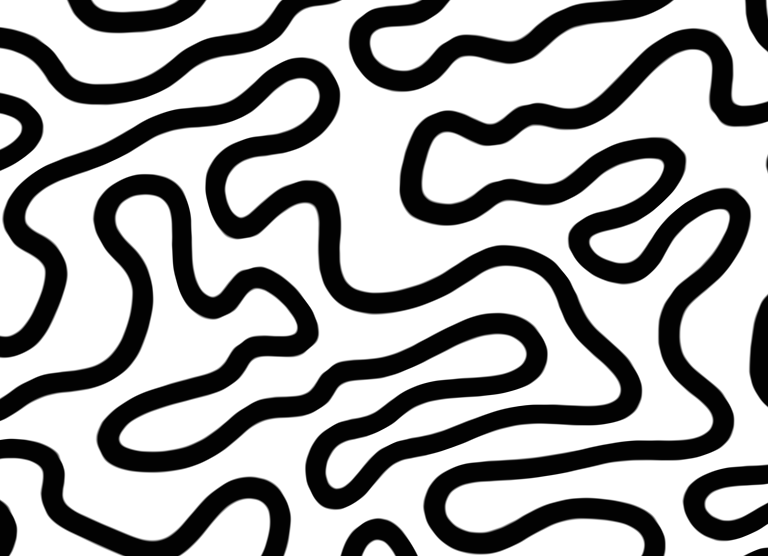
This pattern is drawn by a Shadertoy shader. Its source:

```glsl
const vec3 PAPER = vec3(1.0);
const vec3 INK = vec3(0.008);
const float LINE_WIDTH = 0.0358;    // lengths are fractions of the canvas height
const float EDGE_SOFTNESS = 0.0021;
const float CELL_SIZE = 0.155;      // sets the spacing of the lines
const float GRID_ANGLE = -0.32;
const vec2 GRID_SCALE = vec2(0.92, 1.08); // flattens the bends
const float RISING_SHARE = 0.56;    // share of cells whose lines rise to the right
const float WARP_AMOUNT = 0.52;     // in cells
const float WARP_FREQUENCY = 0.45;
const float BLUR_RADIUS = 0.55;     // in cells, rounds off the bends
const int BLUR_TAPS = 40;
const float RAMP = 0.2;             // reach of the unblurred field, in cells
const float MIN_SLOPE = 0.1;        // keeps line width bounded on flat spots
const float SAMPLE_STEP = 0.004;
const float WAVE_NUMBER = 4.443;    // of evenly spaced lines, per cell
const float GOLDEN_ANGLE = 2.39996;
const int SEED = 17;

float hash(ivec2 cell, int salt) {
    uint n = uint(cell.x) * 1597334677u ^ uint(cell.y) * 3812015801u ^ uint(salt) * 2654435769u;
    n = n * 747796405u + 2891336453u;
    n = ((n >> ((n >> 28u) + 4u)) ^ n) * 277803737u;
    n = (n >> 22u) ^ n;
    return float(n >> 8u) / 16777216.0;
}

// Smooth value noise from -1 to 1.
float noise(vec2 p, int salt) {
    ivec2 c = ivec2(floor(p));
    vec2 f = fract(p);
    f = f * f * f * (f * (f * 6.0 - 15.0) + 10.0);
    float low = mix(hash(c, salt), hash(c + ivec2(1, 0), salt), f.x);
    float high = mix(hash(c + ivec2(0, 1), salt), hash(c + ivec2(1, 1), salt), f.x);
    return 2.0 * mix(low, high, f.y) - 1.0;
}

bool randomRising(ivec2 cell) {
    return hash(cell, SEED) < RISING_SHARE;
}

// Random line direction of a cell; opens rings around its lower left corner.
bool isRising(ivec2 cell) {
    return randomRising(cell)
        || (randomRising(cell - ivec2(1, 0)) && randomRising(cell - ivec2(0, 1))
            && !randomRising(cell - ivec2(1, 1)));
}

// Smooth step from -1 to 1 across arcs that join the edge middles of each cell.
float arcField(vec2 p) {
    ivec2 cell = ivec2(floor(p));
    vec2 q = fract(p) - 0.5;
    bool rising = isRising(cell);
    if (rising) q.x = -q.x;
    float dist = min(length(q - 0.5), length(q + 0.5)) - 0.5;
    float side = 2.0 * smoothstep(-RAMP, RAMP, dist) - 1.0;
    bool odd = ((cell.x + cell.y) & 1) == 1;
    return odd != rising ? side : -side;
}

// Blurred arcs on a rotated, warped grid.
float mazeField(vec2 p) {
    float c = cos(GRID_ANGLE), s = sin(GRID_ANGLE);
    vec2 g = mat2(c, -s, s, c) * (p * GRID_SCALE) / CELL_SIZE;
    vec2 w = g * WARP_FREQUENCY;
    g += WARP_AMOUNT * vec2(noise(w, SEED + 1), noise(w, SEED + 2));
    float sum = 0.0, total = 0.0;
    for (int i = 0; i < BLUR_TAPS; i++) {
        float area = (float(i) + 0.5) / float(BLUR_TAPS);
        float angle = float(i) * GOLDEN_ANGLE;
        vec2 offset = BLUR_RADIUS * sqrt(area) * vec2(cos(angle), sin(angle));
        float weight = 1.0 - area;
        sum += weight * arcField(g + offset);
        total += weight;
    }
    return sum / total;
}

// Approximate distance to the contour, from the local phase of the field.
float lineDistance(vec2 p) {
    vec2 h = vec2(SAMPLE_STEP, 0.0);
    vec2 slope = vec2(mazeField(p + h.xy) - mazeField(p - h.xy),
                      mazeField(p + h.yx) - mazeField(p - h.yx));
    float k = WAVE_NUMBER / CELL_SIZE;
    slope /= 2.0 * SAMPLE_STEP * k;
    return atan(abs(mazeField(p)), length(vec3(slope, MIN_SLOPE))) / k;
}

void mainImage(out vec4 fragColor, in vec2 fragCoord) {
    vec2 p = fragCoord / iResolution.y;
    float edge = max(EDGE_SOFTNESS, 0.75 / iResolution.y);
    float signedDist = lineDistance(p) - 0.5 * LINE_WIDTH;
    float paperCover = smoothstep(-edge, edge, signedDist);
    fragColor = vec4(mix(INK, PAPER, paperCover), 1.0);
}
```
